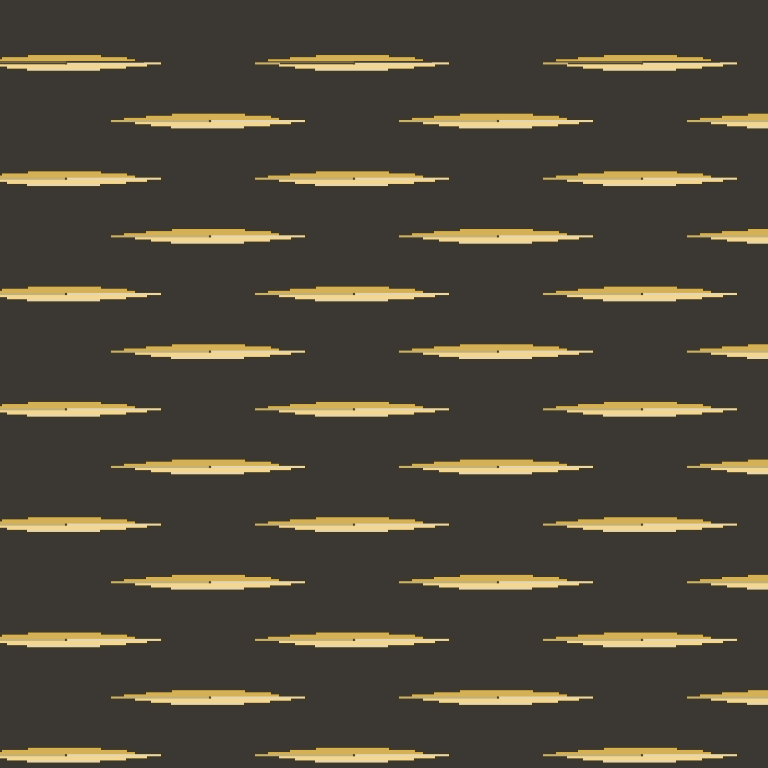
This pattern is drawn by a WebGL 2 fragment shader. Its source:

```glsl
#version 300 es
precision highp float;

#define UNIT (1.0 / 768.0)      // design grid step
#define COLUMN_PITCH 288.0
#define ROW_PITCH 57.65
#define FIRST_COLUMN 66.0
#define FIRST_ROW 12.8
#define LAST_ROW 12.0
#define LAYER_HEIGHT 2.1
#define HALO_WIDTH 3.5
#define HALO_STRENGTH 0.7

uniform vec2 u_resolution;
out vec4 fragColor;

const vec3 GROUND = vec3(0.23, 0.22, 0.20);
const vec3 BROWN = vec3(0.26, 0.22, 0.12);
const vec3 GOLD = vec3(0.83, 0.69, 0.34);
const vec3 CREAM = vec3(0.91, 0.84, 0.67);
const vec3 YELLOW = vec3(0.95, 0.84, 0.58);
const vec3 TAN = vec3(0.77, 0.69, 0.45);

// Reach of each layer to either side of the dot, bottom to top
const float LEFT[7] = float[7](39.0, 59.0, 75.0, 99.0, 86.0, 64.0, 38.0);
const float RIGHT[7] = float[7](34.0, 60.0, 81.0, 95.0, 69.0, 61.0, 35.0);

// Exact share of a pixel covered by the box from lo to hi
float boxCoverage(vec2 p, vec2 lo, vec2 hi, float pixel) {
    vec2 overlap = min(p + 0.5 * pixel, hi) - max(p - 0.5 * pixel, lo);
    vec2 share = clamp(overlap / pixel, 0.0, 1.0);
    return share.x * share.y;
}

float boxDistance(vec2 p, vec2 lo, vec2 hi) {
    return length(max(max(lo - p, p - hi), 0.0));
}

vec3 layerColor(int layer, float x, float pixel) {
    if (layer > 3) return GOLD;
    if (layer == 3) {
        float rightHalf = smoothstep(-pixel, pixel, x);
        return mix(TAN, CREAM, rightHalf);
    }
    return layer == 0 ? CREAM : YELLOW;
}

void main() {
    float pixel = 1.0 / (min(u_resolution.x, u_resolution.y) * UNIT);
    vec2 p = gl_FragCoord.xy / u_resolution / UNIT;

    // Staggered cells, with the dot of each spindle as local origin
    float row = clamp(floor((p.y - FIRST_ROW) / ROW_PITCH + 0.5), 0.0, LAST_ROW);
    float start = FIRST_COLUMN + 0.5 * COLUMN_PITCH * mod(row, 2.0);
    float column = max(floor((p.x - start) / COLUMN_PITCH + 0.5), 0.0);
    vec2 q = p - vec2(start + column * COLUMN_PITCH, FIRST_ROW + row * ROW_PITCH);
    bool splitRow = row == LAST_ROW;

    // Stack the stepped layers
    vec3 paint = vec3(0.0);
    float covered = 0.0;
    float nearest = 1e3;
    for (int i = 0; i < 7; i++) {
        float lift = splitRow && i > 3 ? 1.0 : 0.0;
        float base = (float(i) - 3.5) * LAYER_HEIGHT + lift;
        vec2 lo = vec2(-LEFT[i], base);
        vec2 hi = vec2(RIGHT[i], base + LAYER_HEIGHT);
        float share = boxCoverage(q, lo, hi, pixel);
        paint += share * layerColor(i, q.x, pixel);
        covered += share;
        nearest = min(nearest, boxDistance(q, lo, hi));
    }

    // Soft brown fringe below the metal colours
    float halo = HALO_STRENGTH * (1.0 - smoothstep(0.5, HALO_WIDTH, nearest));
    vec3 color = mix(GROUND, BROWN, halo);
    color = color * (1.0 - min(covered, 1.0)) + paint;

    // Dark centre dot, and the seam that splits the top row
    float dark = boxCoverage(q, vec2(-1.1), vec2(1.1), pixel);
    if (splitRow) {
        dark = max(dark, boxCoverage(q, vec2(0.0, 0.8), vec2(78.0, 2.4), pixel));
        dark = max(dark, boxCoverage(q, vec2(-74.0, -0.8), vec2(0.0, 0.8), pixel));
    }
    color = mix(color, BROWN, 0.9 * dark);

    fragColor = vec4(color, 1.0);
}
```
